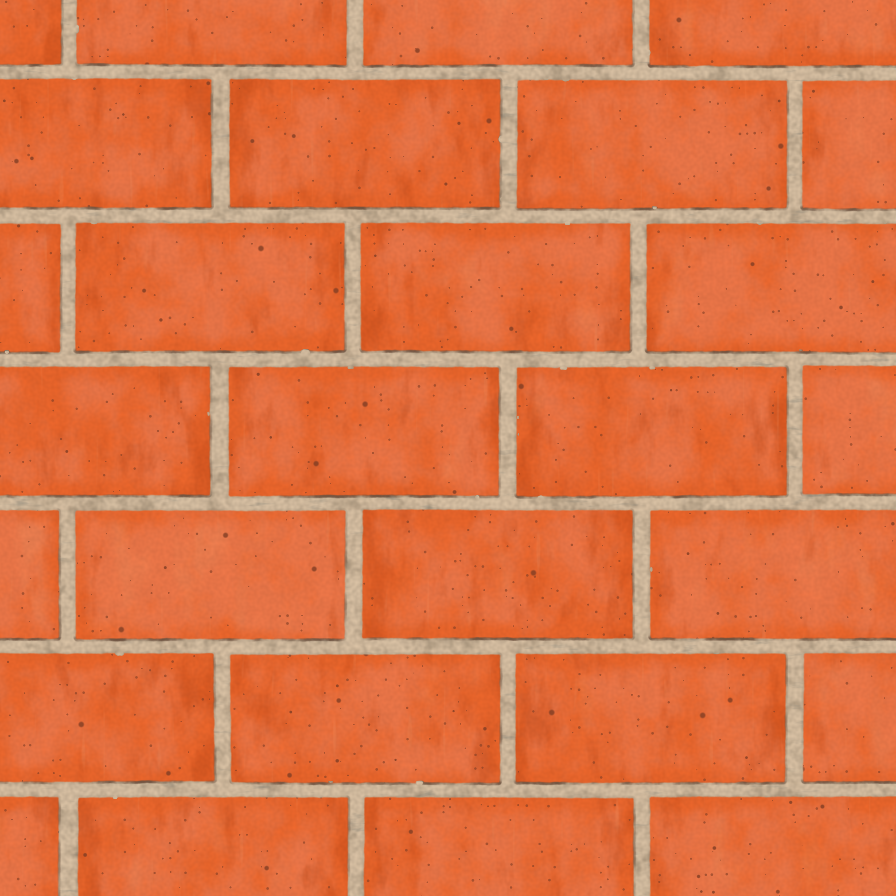
Give the GLSL for this texture, as a three.js fragment shader.

```glsl
// Orange brick wall in running bond with narrow sandy mortar joints.
// Each brick is a jittered, worn box distance; gradient noise drives its
// stains, pits and chips as well as the grain and smudges of the mortar.

varying vec2 vUv;

const vec2 PITCH = vec2(0.3195, 0.1602);   // brick plus one joint
const vec2 JOINT = vec2(0.0185, 0.0168);   // joint width: upright, level
const float BASE_Y = 0.1185;               // height of the first level joint
const float EVEN_X = 0.2460;               // upright joint in even courses
const float ODD_X = 0.0765;                // upright joint in odd courses

const vec3 BRICK_PALE = vec3(0.90, 0.45, 0.275);
const vec3 BRICK_DEEP = vec3(0.89, 0.385, 0.165);
const vec3 BRICK_BURNT = vec3(0.78, 0.30, 0.10);
const vec3 BRICK_HAZE = vec3(0.91, 0.55, 0.37);
const vec3 PIT = vec3(0.50, 0.24, 0.14);
const vec3 MORTAR_LIGHT = vec3(0.81, 0.72, 0.61);
const vec3 MORTAR_DARK = vec3(0.69, 0.61, 0.51);
const vec3 MORTAR_GREY = vec3(0.58, 0.55, 0.49);
const vec3 CREVICE = vec3(0.40, 0.29, 0.22);

float hash(vec2 p) {
  vec3 h = fract(p.xyx * 0.1031);
  h += dot(h, h.yzx + 33.33);
  return fract((h.x + h.y) * h.z);
}

float slope(vec2 corner, vec2 toPoint) {
  float angle = 6.2832 * hash(corner);
  return dot(vec2(cos(angle), sin(angle)), toPoint);
}

// Gradient noise, about -0.7 to 0.7
float noise(vec2 p) {
  vec2 i = floor(p), f = fract(p);
  vec2 u = f * f * f * (f * (f * 6.0 - 15.0) + 10.0);
  vec2 e = vec2(1.0, 0.0);
  return mix(mix(slope(i, f), slope(i + e.xy, f - e.xy), u.x),
             mix(slope(i + e.yx, f - e.yx), slope(i + e.xx, f - e.xx), u.x), u.y);
}

float fbm(vec2 p) {
  float sum = 0.0, amp = 0.6;
  for (int i = 0; i < 4; i++) {
    sum += amp * noise(p);
    p = p * 2.03 + 17.3;
    amp *= 0.5;
  }
  return sum;
}

float boxDistance(vec2 p, vec2 halfSize, float radius) {
  vec2 d = abs(p) - halfSize + radius;
  return length(max(d, 0.0)) + min(max(d.x, d.y), 0.0) - radius;
}

// Scattered round spots: a share of the grid cells holds one each
float specks(vec2 p, float scale, float chance) {
  vec2 cell = floor(p * scale);
  vec2 centre = 0.3 + 0.4 * vec2(hash(cell + 3.1), hash(cell + 8.7));
  float radius = mix(0.10, 0.26, hash(cell + 5.9));
  float spot = 1.0 - smoothstep(radius * 0.4, radius, length(fract(p * scale) - centre));
  return spot * step(hash(cell + 1.3), chance);
}

vec3 brickColor(vec2 p, vec2 q, vec2 halfSize, vec2 id, float d) {
  vec2 seed = p + 3.7 * vec2(hash(id), hash(id + 9.0));
  float tone = hash(id + 4.0) - 0.5;
  float cloud = fbm(seed * vec2(17.0, 12.0));
  float mottle = fbm(seed * 55.0);

  // Deep orange gathers along the rim, pale clay in the middle
  float rim = 1.0 - smoothstep(0.0, 0.026, -d);
  float stain = smoothstep(-0.25, 0.55, cloud + 0.35 * mottle + 0.42 * rim + 0.35 * tone);
  vec3 color = mix(BRICK_PALE, BRICK_DEEP, stain);

  // Burnt smears towards the ends, milky haze on a few faces
  float ends = 1.0 - smoothstep(0.006, 0.055, halfSize.x - abs(q.x));
  float smear = smoothstep(0.12, 0.65, fbm(seed * vec2(38.0, 15.0) + 6.0) + 0.30 * ends + 0.25 * tone);
  color = mix(color, BRICK_BURNT, 0.55 * smear);
  float haze = smoothstep(0.10, 0.55, fbm(seed * vec2(20.0, 9.0) + 21.0) - 0.3 * tone);
  color = mix(color, BRICK_HAZE, 0.32 * haze * (1.0 - rim));

  // Faint upright scratches, grain and pits
  float scratch = smoothstep(0.38, 0.62, noise(seed * vec2(130.0, 14.0)));
  color = mix(color, BRICK_HAZE, 0.22 * scratch);
  color *= 1.0 + 0.05 * mottle + 0.045 * noise(p * 230.0);
  float pits = max(0.6 * specks(seed, 120.0, 0.09), 0.8 * specks(seed + 2.0, 60.0, 0.025));
  return mix(color, PIT, pits);
}

vec3 mortarColor(vec2 p, float d) {
  float patches = fbm(p * vec2(28.0, 40.0));
  float shade = smoothstep(-0.15, 0.6, patches + 0.5 * noise(p * 120.0));
  vec3 color = mix(MORTAR_LIGHT, MORTAR_DARK, shade);
  float smudge = smoothstep(0.16, 0.55, fbm(p * vec2(24.0, 95.0) + 31.0));
  color = mix(color, MORTAR_GREY, 0.6 * smudge);
  color *= 0.93 + 0.07 * smoothstep(0.0, 0.004, d);
  return color * (1.0 + 0.09 * noise(p * 210.0));
}

void main() {
  // Course and brick lookup, with joints drifting slightly
  vec2 p = vUv;
  vec2 w = p + 0.0016 * vec2(noise(p * 5.0 + 40.0), noise(p * 4.0));
  float course = floor((w.y - BASE_Y) / PITCH.y);
  vec2 origin = vec2(mix(EVEN_X, ODD_X, mod(course, 2.0)), BASE_Y);
  vec2 id = vec2(floor((w.x - origin.x) / PITCH.x), course);
  vec2 jitter = (vec2(hash(id + 2.0), hash(id + 6.0)) - 0.5) * vec2(0.005, 0.002);
  vec2 q = w - origin - (id + 0.5) * PITCH - jitter;
  vec2 halfSize = 0.5 * (PITCH - JOINT);

  // Worn outline with small chips
  float d = boxDistance(q, halfSize, 0.002) + 0.0013 * fbm(p * 75.0);
  d += 0.005 * specks(p, 42.0, 0.10) * (1.0 - smoothstep(0.0, 0.005, abs(d)));
  float cover = 1.0 - smoothstep(-0.0012, 0.0012, d);
  vec3 color = mix(mortarColor(p, d), brickColor(p, q, halfSize, id, d), cover);

  // Broken dark crevice, strongest under each brick
  float under = 1.0 - smoothstep(0.0, 0.005, q.y + halfSize.y);
  float side = smoothstep(-0.004, 0.0, q.x - halfSize.x);
  float gaps = smoothstep(-0.25, 0.3, fbm(p * vec2(34.0, 30.0) + 12.0));
  float line = 1.0 - smoothstep(0.0005, 0.0026, abs(d - 0.0006));
  color = mix(color, CREVICE, line * gaps * max(0.85 * under, 0.45 * side));

  gl_FragColor = vec4(color, 1.0);
}
```
